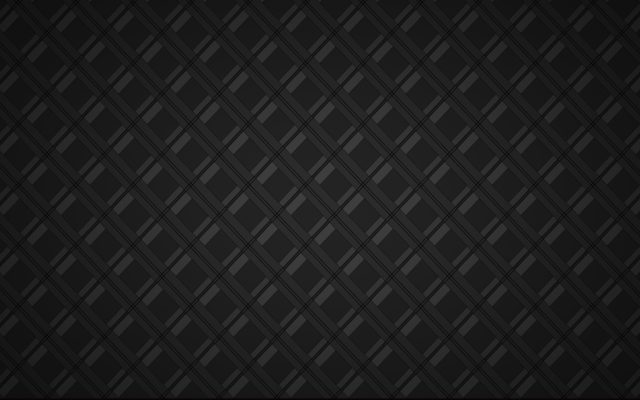
Reproduce this pattern procedurally as a Shadertoy shader.

```glsl
// Charcoal diagonal plaid with over-and-under straps and a soft central glow

// Coverage of the span lo..hi, softened by one pixel
float span(float x, float lo, float hi, float px) {
    return clamp((x - lo) / px + 0.5, 0.0, 1.0) * clamp((hi - x) / px + 0.5, 0.0, 1.0);
}

// Thin seam centred at c
float seam(float x, float c, float width, float px) {
    float soft = max(width, px);
    return clamp(1.0 - abs(x - c) / soft, 0.0, 1.0) * width / soft;
}

// Paired seams along the strap middle plus its outer borders
float strapSeams(float x, float lo, float hi, float px) {
    float middle = seam(x, -0.03, 0.022, px) + seam(x, 0.03, 0.022, px);
    float border = seam(x, lo, 0.016, px) + seam(x, hi, 0.016, px);
    return min(0.56 * middle + 0.36 * border, 1.0);
}

void mainImage(out vec4 fragColor, in vec2 fragCoord) {
    vec2 p = (fragCoord - 0.5 * iResolution.xy) / iResolution.y;
    float px = 9.6 / iResolution.y;

    // Slanted cell: x crosses the falling strap, y crosses the rising strap
    vec2 q = p / vec2(0.1437, 0.152);
    vec2 cell = fract(vec2(q.x + q.y + 0.5, q.x - q.y)) - 0.5;

    float falling = span(cell.x, -0.20, 0.24, px);
    float narrow = span(cell.y, -0.18, -0.03, px);
    float wide = span(cell.y, 0.03, 0.25, px);

    // Dark squares, bright rising patches, then the falling strap on top
    float tone = 0.128;
    tone = mix(tone, 0.208, narrow);
    tone = mix(tone, 0.226, wide);
    tone = mix(tone, 0.160, falling);

    // Seams of both straps; patch borders stop at the falling strap
    float fallingSeams = strapSeams(cell.x, -0.20, 0.24, px);
    float risingSeams = strapSeams(cell.y, -0.18, 0.25, px);
    float outerHidden = falling * (1.0 - span(cell.y, -0.09, 0.09, px));
    tone *= 1.0 - fallingSeams;
    tone *= 1.0 - risingSeams * (1.0 - outerHidden);

    // Faint fine weave
    tone *= 1.0 + 0.008 * sin(q.x * 120.0) * sin(q.y * 126.0);

    // Glow falling off toward the corners
    vec2 oval = p * vec2(0.8, 1.1);
    float glow = mix(0.33, 1.08, exp(-2.4 * dot(oval, oval)));
    vec3 color = vec3(tone * glow);

    // Dark hem along the bottom edge
    float hem = clamp((0.004 - fragCoord.y / iResolution.y) * iResolution.y + 0.5, 0.0, 1.0);
    color = mix(color, vec3(0.045, 0.02, 0.03), hem);

    fragColor = vec4(color, 1.0);
}
```
